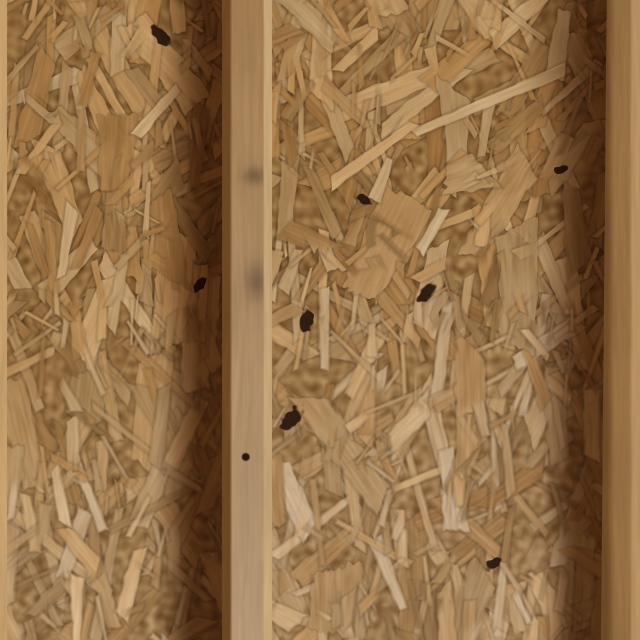
Give the GLSL for this texture, as a Shadertoy shader.

```glsl
// Strand board behind upright timber studs, with soft shadows beside them.
// Layers of mostly upright, ragged flakes cover a dark base; a few large
// flakes, splinters and bark spots are then laid at chosen places.

const vec3 DARK = vec3(.42, .29, .15), MID = vec3(.67, .54, .37), PALE = vec3(.86, .77, .64);
const vec3 BARK = vec3(.15, .09, .055);
const vec3 SHADE = vec3(.46, .335, .21); // multiplier in full shadow
const vec3 TINT_TOP = vec3(.99, .94, .84), TINT_LOW = vec3(1.06, 1.06, 1.08);
const float REACH = .006, CONTACT = .15; // contact shadow
const float CELL_LARGE = .15, CELL_SMALL = .042;
const int LAYERS = 9, UNDER = 6;         // all layers, those under large flakes
const float SPLINTER_WIDTH = .008;

// Each place is centre, half length, angle.
const vec4 LARGE[11] = vec4[11](
  vec4(.6,.616,.085,1.1), vec4(.5,.618,.06,-.42), vec4(.78,.675,.085,1.02),
  vec4(.182,.76,.06,1.5), vec4(.252,.63,.06,1.66), vec4(.178,.655,.045,1.57),
  vec4(.81,.55,.095,1.6), vec4(.727,.727,.032,.3), vec4(.528,.06,.052,1.57),
  vec4(.54,.297,.1,-.95), vec4(.736,.375,.085,1.57));
// Half width and tone.
const vec2 LOOK[11] = vec2[11](
  vec2(.036,.56), vec2(.014,.36), vec2(.022,.58), vec2(.027,.42), vec2(.028,.44), vec2(.015,.4),
  vec2(.029,.5), vec2(.025,.62), vec2(.042,.44), vec2(.022,.52), vec2(.023,.46));
const vec4 SPLINTERS[8] = vec4[8](
  vec4(.765,.842,.128,.4), vec4(.583,.76,.08,.62), vec4(.104,.622,.055,1.4),
  vec4(.245,.825,.05,.85), vec4(.12,.045,.055,1.57), vec4(.094,.225,.045,1.75),
  vec4(.675,.64,.038,1.05), vec4(.597,.72,.035,1.2));
const vec4 SPOTS[8] = vec4[8](
  vec4(.251,.944,.018,-.8), vec4(.667,.543,.018,.85), vec4(.479,.498,.018,1.3),
  vec4(.456,.346,.021,.85), vec4(.771,.119,.014,.6), vec4(.569,.688,.013,-.4),
  vec4(.875,.735,.011,.4), vec4(.313,.556,.014,.9));

vec3 hash3(vec2 p) {
  vec3 q = fract(p.xyx * vec3(.1031, .103, .0973));
  q += dot(q, q.yxz + 33.33);
  return fract((q.xxy + q.yzz) * q.zyx);
}

float slope(vec2 id, vec2 offset) { return dot(hash3(id).xy * 2. - 1., offset); }

float noise(vec2 p) {
  vec2 i = floor(p), f = p - i, u = f * f * (3. - 2. * f), e = vec2(0, 1);
  return mix(mix(slope(i, f), slope(i + e.yx, f - e.yx), u.x),
             mix(slope(i + e, f - e), slope(i + 1., f - 1.), u.x), u.y);
}

vec2 toLocal(vec2 v, float angle) {
  float c = cos(angle), s = sin(angle);
  return vec2(c * v.x + s * v.y, c * v.y - s * v.x);
}

vec3 wood(float tone) {
  return mix(mix(DARK, MID, clamp(tone * 2., 0., 1.)), PALE, clamp(tone * 2. - 1., 0., 1.));
}

void layFlake(inout vec3 col, vec2 p, vec4 place, float width, float tone, float soft) {
  vec2 q = toLocal(p - place.xy, place.w), e = abs(q) - vec2(place.z, width);
  if (max(e.x - width, e.y - width * .4) > REACH) return;
  vec3 rnd = hash3(floor(place.xy * 4000.));
  e.y += (rnd.x - .5) * .7 * q.x / place.z * width;  // taper
  e.x += (rnd.y - .5) * 2. * q.y;                    // slanted ends
  float d = max(e.x, e.y) + noise(q * vec2(45, 110) + rnd.xy * 90.) * .35 * width;
  col *= 1. - CONTACT * (1. - smoothstep(0., REACH, d));
  float grain = noise(q * vec2(22, 210) + rnd.yz * 70.) + noise(q * vec2(14, 60) + rnd.zx * 50.);
  vec3 c = wood(tone + .17 * grain) * mix(vec3(1.03, .98, .9), vec3(.98, 1, 1.05), rnd.z);
  col = mix(col, c, .93 * (1. - smoothstep(-soft, soft, d)));
}

void scatter(inout vec3 col, vec2 p, int layer, float soft) {
  float n = float(layer), t = n / float(LAYERS - 1), cell = mix(CELL_LARGE, CELL_SMALL, t);
  for (int k = 0; k < 9; k++) {
    vec2 id = floor(p / cell) + vec2(k % 3 - 1, k / 3 - 1);
    vec3 a = hash3(id + n * 37. + 11.), b = hash3(id + n * 53. + 271.);
    if (b.z > mix(1., .6, t)) continue;
    float len = cell * mix(.4, .82, a.z), turn = b.y - .5;
    vec4 place = vec4((id + a.xy) * cell, len, 1.5 + turn * (.7 + 3.2 * abs(turn)));
    float tone = .32 + .42 * fract(a.z * 7.3 + b.x * 5.1) + .3 * noise(place.xy * 7.);
    layFlake(col, p, place, len * mix(.06, .3, b.x * b.x), tone, soft);
  }
}

vec3 strandBoard(vec2 p, float soft) {
  vec3 col = wood(.3 + .5 * noise(p * 70.));
  for (int i = 0; i < UNDER; i++) scatter(col, p, i, soft);
  for (int i = 0; i < 11; i++) layFlake(col, p, LARGE[i], LOOK[i].x, LOOK[i].y, soft);
  // Small flakes lie in patches on top.
  vec3 litter = col;
  for (int i = UNDER; i < LAYERS; i++) scatter(litter, p, i, soft);
  col = mix(col, litter, smoothstep(-.05, .15, noise(p * 11. + 4.)));
  for (int i = 0; i < 8; i++) {
    layFlake(col, p, SPLINTERS[i], SPLINTER_WIDTH, .82, soft);
    vec2 q = toLocal(p - SPOTS[i].xy, SPOTS[i].w) / SPOTS[i].z;
    float d = length(q * vec2(1, 2)) - 1. + .7 * noise(p * 110.);
    col = mix(col, BARK, .93 * (1. - smoothstep(-.15, .2, d)));
  }
  // Room light and side shadows.
  col *= mix(TINT_LOW, TINT_TOP, smoothstep(.1, .8, p.y + .4 * (.6 - p.x)));
  float x = p.x + .012 * noise(p * vec2(3, 7));
  float left = smoothstep(.23, mix(.305, .335, p.y), x) * step(p.x, .38);
  float right = smoothstep(mix(.835, .79, p.y), mix(.9, .95, p.y), x);
  return col * mix(vec3(1), SHADE, max(left, right));
}

vec3 timber(vec2 p, vec3 tint) {
  float grain = noise(vec2(p.x * 150. + noise(p * vec2(9, 5)) * 3., p.y * 7.));
  return tint * (1. + .08 * grain + .04 * noise(p * vec2(330, 25)) + .06 * noise(p * vec2(14, 6)));
}

float after(float edge, float x, float soft) { return smoothstep(edge - soft, edge + soft, x); }
float smudge(vec2 v) { return 1. - .26 * exp(-dot(v, v)); }

void mainImage(out vec4 fragColor, in vec2 fragCoord) {
  vec2 p = fragCoord / iResolution.xy;
  float aa = max(.0011, .7 / iResolution.y);
  vec3 col = strandBoard(p, mix(.0034, .0016, smoothstep(.38, .56, p.y)));
  // Middle stud: dark flank, broad face, bright edge, knot.
  vec3 face = mix(vec3(.71, .59, .46), vec3(.64, .49, .32), p.y);
  face *= smudge((p - vec2(.398, .725)) * vec2(55, 75)) * smudge((p - vec2(.402, .56)) * vec2(55, 35));
  vec3 stud = mix(vec3(.43, .28, .14), face, after(.361, p.x, .003));
  stud = timber(p, mix(stud, vec3(.77, .64, .46), after(.412, p.x, .002)));
  stud = mix(BARK, stud, after(.006, length(p - vec2(.384, .286)), .002));
  col = mix(col, stud, after(.347, p.x, aa) * (1. - after(.425, p.x, aa)));
  // Outer studs.
  vec3 outer = mix(vec3(.43, .29, .15), vec3(.58, .43, .26), after(.955, p.x, .008));
  outer = timber(p, mix(outer, vec3(.71, .56, .38), after(.986, p.x, .003)));
  col = mix(col, outer, after(.939 + .009 * p.y, p.x, aa));
  col = mix(timber(p, vec3(.77, .62, .42)), col, after(.011, p.x, aa));
  fragColor = vec4(clamp(col, 0., 1.), 1);
}
```
